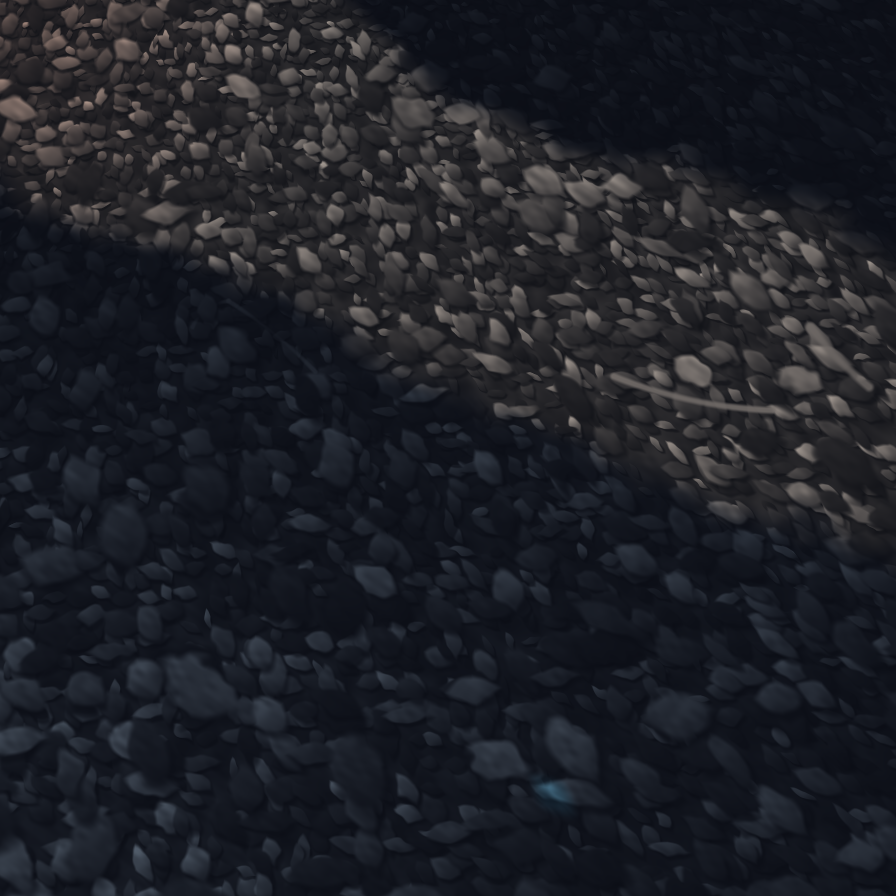
A Shadertoy shader for this texture:

```glsl
// Sloping bed of gravel crossed by a diagonal band of warm light between cool shadows.
#define STONE_FREQ 23.0
#define SLOPE_ANGLE -0.60
#define ANGLE_SPREAD 1.7
#define EDGE_SOFT 0.20
#define LIT_BASE vec3(0.065, 0.070, 0.090)
#define LIT_GAIN vec3(0.46, 0.425, 0.385)
#define SHADE_BASE vec3(0.042, 0.052, 0.083)
#define SHADE_GAIN vec3(0.125, 0.140, 0.150)

float hash(vec2 p) {
    return fract(sin(dot(p, vec2(127.1, 311.7))) * 43758.5453);
}

float noise(vec2 p) {
    vec2 i = floor(p), f = fract(p);
    f = f * f * (3.0 - 2.0 * f);
    return mix(mix(hash(i), hash(i + vec2(1, 0)), f.x),
               mix(hash(i + vec2(0, 1)), hash(i + vec2(1, 1)), f.x), f.y);
}

vec2 rotate(vec2 p, float a) {
    float c = cos(a), s = sin(a);
    return vec2(c * p.x + s * p.y, c * p.y - s * p.x);
}

// Rounded, slightly angular pebble: below 1 inside
float pebble(vec2 p, float angle, vec2 radius) {
    vec2 q = abs(rotate(p, angle) / radius);
    return mix(length(q), q.x + q.y, 0.35);
}

// Paints one overlapping layer of jittered pebbles over a tone
float stoneLayer(vec2 p, float tone, float seed, float cover) {
    vec2 cell = floor(p);
    for (int j = -1; j <= 1; j++)
    for (int i = -1; i <= 1; i++) {
        vec2 id = cell + vec2(i, j), key = id + seed;
        if (hash(key + 5.3) > cover) continue;
        vec2 d = p - id - 0.15 - 0.7 * vec2(hash(key), hash(key + 17.7));
        float angle = SLOPE_ANGLE + ANGLE_SPREAD * (hash(key + 31.1) - 0.5);
        float size = mix(0.36, 0.72, hash(key + 43.9));
        vec2 radius = size * vec2(1.1, mix(0.38, 0.78, hash(key + 57.2)));
        d += 0.16 * (vec2(noise(p * 2.7 + seed), noise(p * 2.7 + seed + 40.0)) - 0.5);
        float rim = pebble(d - vec2(0.10, -0.13), angle, radius * 1.1);
        tone *= 1.0 - 0.65 * (1.0 - smoothstep(0.7, 1.2, rim));
        float body = 1.0 - smoothstep(1.0 - EDGE_SOFT, 1.0 + EDGE_SOFT, pebble(d, angle, radius));
        float albedo = 0.12 + 0.68 * pow(hash(key + 71.4), 1.7);
        float facet = 1.0 + 0.55 * dot(d / size, vec2(-0.45, 0.8));
        tone = mix(tone, albedo * clamp(facet, 0.35, 1.6), body);
    }
    return tone;
}

// Soft mask of a bowed stem from a to b
float stem(vec2 p, vec2 a, vec2 b, float bow, float width) {
    vec2 ab = b - a;
    float t = clamp(dot(p - a, ab) / dot(ab, ab), 0.0, 1.0);
    vec2 spine = a + ab * t + vec2(0.0, bow * 4.0 * t * (1.0 - t));
    return 1.0 - smoothstep(width * 0.4, width * 1.6, length(p - spine));
}

// Band of light: 1 inside, 0 in shadow
float lightBand(vec2 uv) {
    float wobble = 0.045 * (noise(uv * 13.0) - 0.5) + 0.025 * (noise(uv * 38.0) - 0.5);
    float lower = 0.795 - 0.43 * uv.x;
    float upper = 1.07 - 0.34 * uv.x + 0.9 * max(0.0, 0.48 - uv.x);
    float y = uv.y + wobble;
    return smoothstep(lower - 0.025, lower + 0.03, y) * (1.0 - smoothstep(upper - 0.03, upper + 0.02, y));
}

void mainImage(out vec4 fragColor, in vec2 fragCoord) {
    vec2 uv = fragCoord / iResolution.xy;

    // Pebbles shrink with distance toward the top
    float nearness = 1.25 - 0.72 * uv.y;
    vec2 ground = vec2((uv.x - 0.5) / nearness, -log(nearness) / 0.72) * STONE_FREQ;
    float tone = 0.08 + 0.16 * noise(ground * 2.0);
    tone = stoneLayer(ground * 1.75 + 3.0, tone, 11.0, 0.95);
    tone = stoneLayer(ground * 1.25 + 7.4, tone, 83.0, 0.65);
    tone = stoneLayer(ground * 0.85, tone, 47.0, 0.30);

    // Larger pebbles: centre, radius, tone
    vec4 accents[10] = vec4[10](
        vec4(0.460, 0.875, 0.028, 0.55), vec4(0.515, 0.873, 0.021, 0.72),
        vec4(0.270, 0.903, 0.022, 0.78), vec4(0.773, 0.585, 0.026, 0.85),
        vec4(0.893, 0.576, 0.027, 0.70), vec4(0.608, 0.799, 0.026, 0.68),
        vec4(0.020, 0.879, 0.024, 0.80), vec4(0.222, 0.235, 0.052, 0.62),
        vec4(0.418, 0.352, 0.028, 0.85), vec4(0.555, 0.152, 0.038, 0.85));
    for (int i = 0; i < 10; i++) {
        vec4 a = accents[i];
        vec2 d = uv - a.xy + 0.25 * a.z * (noise(uv * 70.0) - 0.5);
        float shape = pebble(d, -0.15 - 0.5 * hash(a.xy), a.z * vec2(1.0, 0.6));
        float facet = 1.0 + 0.35 * d.y / a.z;
        tone *= 1.0 - 0.5 * (1.0 - smoothstep(0.9, 1.5, shape));
        tone = mix(tone, a.w * facet, 1.0 - smoothstep(0.8, 1.15, shape));
    }
    tone *= 0.78 + 0.44 * noise(rotate(uv, SLOPE_ANGLE) * vec2(80.0, 150.0));

    // Dry stems
    tone = mix(tone, 0.85, 0.85 * stem(uv, vec2(0.685, 0.580), vec2(0.862, 0.542), -0.008, 0.0035));
    tone = mix(tone, 0.80, 0.80 * stem(uv, vec2(0.905, 0.635), vec2(0.970, 0.568), -0.004, 0.0045));
    tone = mix(tone, 0.55, 0.60 * stem(uv, vec2(0.690, 0.738), vec2(0.805, 0.690), 0.008, 0.0025));
    tone = mix(tone, 0.95, 0.70 * stem(uv, vec2(0.255, 0.664), vec2(0.352, 0.585), 0.005, 0.0025));
    tone = mix(tone, 0.90, 0.60 * stem(uv, vec2(0.215, 0.635), vec2(0.255, 0.664), 0.008, 0.0025));

    // Warm light against cool shade, dim at upper right and stronger near lower left
    float corner = 1.0 - smoothstep(0.0, 0.65, length(uv * vec2(0.8, 1.0)));
    float shadeGain = mix(1.05, 0.40, smoothstep(0.45, 0.85, uv.y)) + 0.75 * corner;
    vec3 shade = SHADE_BASE + SHADE_GAIN * tone * shadeGain;
    float warmth = 1.0 - smoothstep(0.0, 0.4, length(uv - vec2(0.0, 1.0)));
    vec3 lit = LIT_BASE + LIT_GAIN * tone * (1.0 + warmth * vec3(0.12, -0.03, -0.08));
    vec3 color = mix(shade, lit, lightBand(uv));

    // Faint blue glint on a near pebble
    float glint = pebble(uv - vec2(0.617, 0.112), -0.75, vec2(0.036, 0.020));
    color += vec3(0.04, 0.12, 0.15) * (1.0 - smoothstep(0.3, 1.2, glint)) * (0.4 + tone);
    fragColor = vec4(color, 1.0);
}
```
